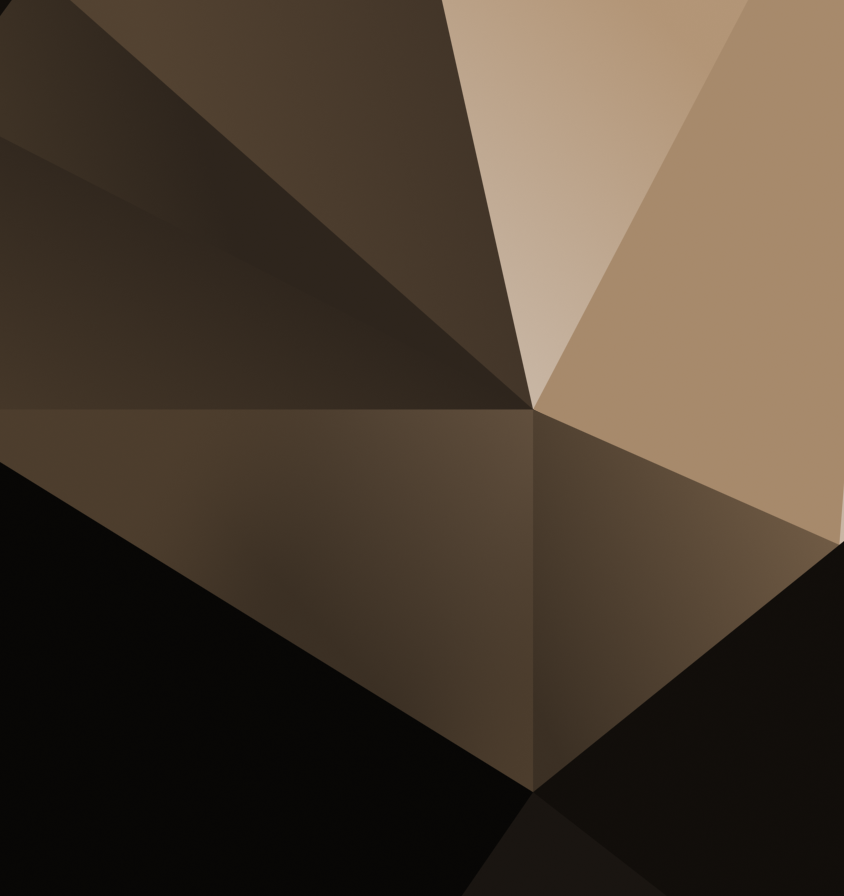
This background is drawn by a WebGL 1 fragment shader. Its source:

```glsl
precision highp float;
// Folded paper-like facets in brown, tan and black that meet at one hub.
// Each facet is a half-plane painted over the last, filled by a linear ramp;
// the creases are smoothed over one pixel and a fine grain hides banding.

uniform vec2 u_resolution;

// Corners, as fractions of the canvas
const vec2 HUB = vec2(0.6316, 0.5430);
const vec2 LOW = vec2(0.6316, 0.1159);
const vec2 RIGHT = vec2(0.9945, 0.3919);
const vec2 LEFT = vec2(0.0, 0.4844);
const vec2 LEVEL = vec2(0.0, 0.5430);
const vec2 RAY_TAN = vec2(0.8864, 1.0);
const vec2 RAY_CREAM = vec2(0.5235, 1.0);
const vec2 RAY_BROWN = vec2(0.0830, 1.0);
const vec2 RAY_UMBER = vec2(0.0, 0.8477);
const vec2 FOOT_LEFT = vec2(0.547, 0.0);
const vec2 FOOT_RIGHT = vec2(0.79, 0.0);

// Colours
const vec3 TAN = vec3(0.655, 0.541, 0.422);
const vec3 CREAM = vec3(0.785, 0.715, 0.645);
const vec3 SAND = vec3(0.700, 0.585, 0.465);
const vec3 BROWN = vec3(0.325, 0.260, 0.193);
const vec3 COCOA = vec3(0.250, 0.200, 0.153);
const vec3 UMBER = vec3(0.243, 0.196, 0.145);
const vec3 SHADE = vec3(0.180, 0.145, 0.112);
const vec3 WARM = vec3(0.278, 0.222, 0.163);
const vec3 TAUPE = vec3(0.380, 0.310, 0.239);
const vec3 BRONZE = vec3(0.440, 0.357, 0.270);
const vec3 EARTH = vec3(0.232, 0.187, 0.140);
const vec3 BLACK = vec3(0.030, 0.026, 0.020);
const vec3 COAL = vec3(0.068, 0.054, 0.040);
const vec3 SOOT = vec3(0.100, 0.082, 0.066);
const float GRAIN = 0.004;

float hash(vec2 p) {
  vec3 q = fract(vec3(p.xyx) * 0.1031);
  q += dot(q, q.yzx + 33.33);
  return fract((q.x + q.y) * q.z);
}

// Signed distance in pixels, positive to the left of the line a to b
float side(vec2 p, vec2 a, vec2 b) {
  vec2 d = normalize((b - a) * u_resolution);
  vec2 v = (p - a) * u_resolution;
  return d.x * v.y - d.y * v.x;
}

float cover(float dist) {
  return smoothstep(-0.8, 0.8, dist);
}

float leftOf(vec2 p, vec2 a, vec2 b) {
  return cover(side(p, a, b));
}

// Progress from a to b, held at the ends
float ramp(vec2 p, vec2 a, vec2 b) {
  vec2 d = b - a;
  return clamp(dot(p - a, d) / dot(d, d), 0.0, 1.0);
}

// Fan of facets above the hub, painted anticlockwise
vec3 upperFan(vec2 p) {
  vec3 cream = mix(CREAM, SAND, ramp(p, HUB, vec2(0.92, 0.85)));
  vec3 brown = mix(BROWN, COCOA, ramp(p, vec2(0.2, 0.85), vec2(0.6, 0.95)));
  vec3 umber = mix(UMBER, SHADE, ramp(p, vec2(0.0, 0.88), vec2(0.2, 0.95)));
  vec3 shade = mix(WARM, SHADE, ramp(p, vec2(0.02, 0.5), vec2(0.2, 0.8)));
  vec3 c = mix(TAN, CREAM, leftOf(p, vec2(1.0, 0.46), RIGHT));
  c = mix(c, cream, leftOf(p, HUB, RAY_TAN));
  c = mix(c, brown, leftOf(p, HUB, RAY_CREAM));
  c = mix(c, umber, leftOf(p, HUB, RAY_BROWN));
  c = mix(c, shade, leftOf(p, HUB, RAY_UMBER));
  return mix(c, COAL, leftOf(p, vec2(0.0, 0.982), vec2(0.014, 1.0)));
}

// Two facets below the hub, split by the vertical crease
vec3 lowerPair(vec2 p) {
  vec3 taupe = mix(TAUPE, EARTH, ramp(p, HUB, vec2(0.38, 0.30)));
  float ends = smoothstep(0.1, 0.4, abs(ramp(p, LEFT, LOW) - 0.62));
  taupe = mix(taupe, WARM * 1.08, ends);
  vec3 bronze = mix(EARTH, BRONZE, ramp(p, vec2(0.64, 0.2), RIGHT));
  return mix(taupe, bronze, leftOf(p, HUB, LOW));
}

// Near-black facets along the bottom
vec3 darkBase(vec2 p) {
  vec3 c = mix(BLACK, SOOT, leftOf(p, LOW, FOOT_LEFT));
  return mix(c, COAL, leftOf(p, LOW, FOOT_RIGHT));
}

void main() {
  vec2 p = gl_FragCoord.xy / u_resolution;
  float lower = min(side(p, HUB, LEVEL), side(p, RIGHT, HUB));
  float base = max(side(p, LOW, LEFT), side(p, RIGHT, LOW));
  vec3 color = mix(upperFan(p), lowerPair(p), cover(lower));
  color = mix(color, darkBase(p), cover(base));
  color += (hash(gl_FragCoord.xy) - 0.5) * GRAIN;
  gl_FragColor = vec4(color, 1.0);
}
```
